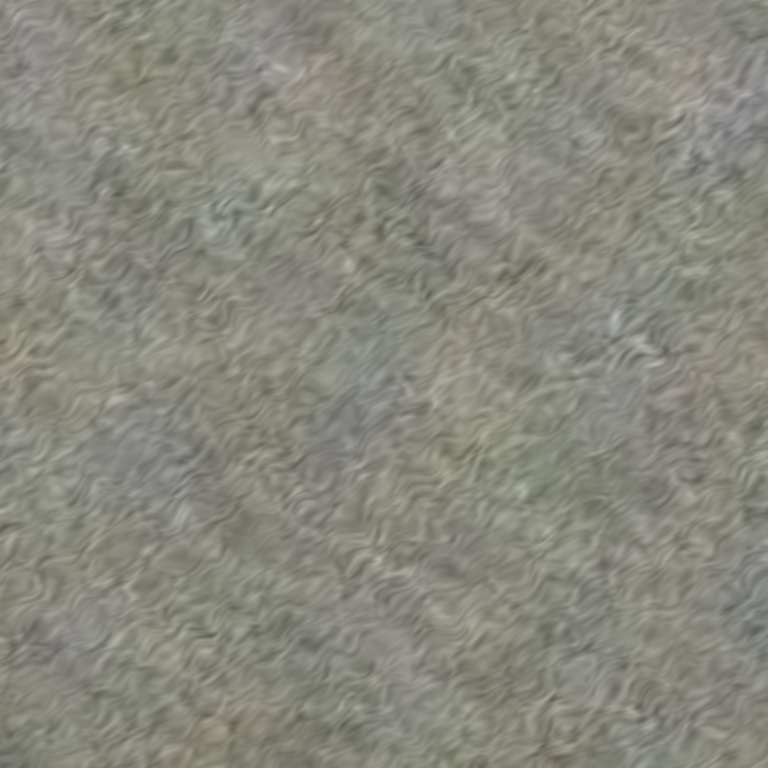
A Shadertoy shader for this texture:

```glsl
// Worn grey woven felt: short slanted fibres crossed by soft diagonal ribs.

const vec3  BASE_COLOR  = vec3(0.536, 0.535, 0.495);
const vec3  WARM_TINT   = vec3(0.007, 0.003, -0.012);  // yellowish stains
const vec3  ROSE_TINT   = vec3(0.004, -0.003, 0.002);  // faint red-green drift
const float FIBER_ANGLE = 0.66;                        // radians, rising right
const float RIB_ANGLE   = -0.56;                       // radians, falling right
const vec2  FIBER_FREQ  = vec2(43.0, 102.0);           // along, across
const vec2  TUFT_FREQ   = vec2(30.0, 56.0);
const vec2  RIB_FREQ    = vec2(4.5, 21.0);
const vec2  STREAK_FREQ = vec2(4.0, 13.0);
const float PATCH_FREQ  = 8.0;
const float FIBER_GAIN  = 0.034;
const float TUFT_GAIN   = 0.022;
const float RIB_GAIN    = 0.018;
const float STREAK_GAIN = 0.009;
const float PATCH_GAIN  = 0.012;
const float WARP        = 0.0035;
const float SHADE       = 0.022;                       // darkening to the bottom

// Integer hash of a lattice cell, giving a vector in [-1, 1]
vec2 hashVector(vec2 cell) {
    uvec2 v = uvec2(ivec2(cell)) * 1664525u + 1013904223u;
    v.x += v.y * 1664525u;
    v.y += v.x * 1664525u;
    v ^= v >> 16u;
    v.x += v.y * 1664525u;
    v.y += v.x * 1664525u;
    v ^= v >> 16u;
    return vec2(v & 65535u) / 32767.5 - 1.0;
}

// Gradient noise scaled to a standard deviation near one
float noise(vec2 p) {
    vec2 cell = floor(p), f = p - cell;
    vec2 w = f * f * f * (f * (f * 6.0 - 15.0) + 10.0);
    float a = dot(hashVector(cell), f);
    float b = dot(hashVector(cell + vec2(1, 0)), f - vec2(1, 0));
    float c = dot(hashVector(cell + vec2(0, 1)), f - vec2(0, 1));
    float d = dot(hashVector(cell + vec2(1, 1)), f - vec2(1, 1));
    return 4.7 * mix(mix(a, b, w.x), mix(c, d, w.x), w.y);
}

// Coordinates along and across a direction
vec2 alongAxis(vec2 p, float angle) {
    vec2 axis = vec2(cos(angle), sin(angle));
    return vec2(dot(p, axis), dot(p, vec2(-axis.y, axis.x)));
}

void mainImage(out vec4 fragColor, in vec2 fragCoord) {
    vec2 uv = fragCoord / iResolution.y;

    // Uneven lay of the fibres
    vec2 bent = uv + WARP * vec2(noise(uv * 24.0), noise(uv * 24.0 + 71.3));
    vec2 fiberPos = alongAxis(bent, FIBER_ANGLE);
    vec2 ribPos = alongAxis(bent, RIB_ANGLE);

    // Fine fibres, and the tufts they gather into
    float fiber = 0.85 * noise(fiberPos * FIBER_FREQ + 13.7)
                + 0.52 * noise(alongAxis(bent, FIBER_ANGLE - 0.2) * FIBER_FREQ * 1.5 + 47.1);
    float tuft = noise(fiberPos * TUFT_FREQ + 131.9);

    // Broad ribs, lengthwise streaks and cloudy patches
    float rib = 0.8 * noise(ribPos * RIB_FREQ + 29.3)
              + 0.6 * noise(ribPos * RIB_FREQ * vec2(2.2, 1.7) + 83.5);
    float streak = noise(fiberPos * STREAK_FREQ + 211.4);
    float cloud = noise(uv * PATCH_FREQ + 57.2);

    // Fibre contrast varies from worn to fuzzy areas
    float fuzz = clamp(1.0 + 0.2 * noise(uv * 11.0 + 151.6), 0.55, 1.45);

    float tone = fuzz * (FIBER_GAIN * fiber + TUFT_GAIN * tuft)
               + RIB_GAIN * rib + STREAK_GAIN * streak + PATCH_GAIN * cloud
               + SHADE * (uv.y - 0.5);

    // Slow colour drift
    float warmth = 0.7 * noise(fiberPos * vec2(5.0, 9.0) + 307.8) + 0.6 * noise(uv * 5.0 + 19.4);
    float rose = noise(uv * 6.0 + 401.2);

    vec3 color = BASE_COLOR + tone + WARM_TINT * warmth + ROSE_TINT * rose;
    fragColor = vec4(clamp(color, 0.0, 1.0), 1.0);
}
```
